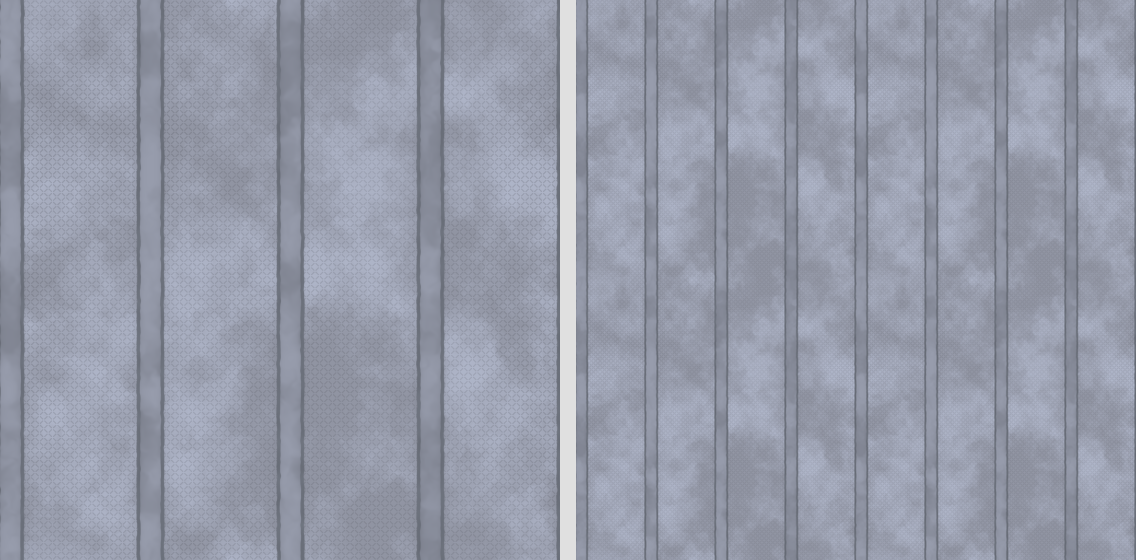
Left, the tile; right, the same tile 2 across and 2 down.
This pattern is drawn by a WebGL 2 fragment shader. Its source:

```glsl
#version 300 es
precision highp float;
// Weathered blue-grey metal sheet: four tread-plate panels divided by smooth
// vertical battens with dark, slightly ragged seams. Wrapping value noise
// clouds the metal; a checker of diagonal dashes forms the tread.

uniform vec2 u_resolution;
out vec4 fragColor;

const float PANELS = 4.0;
const float TREAD_CELLS = 128.0;
const float BATTEN_CENTER = 0.075;    // in panel widths
const float BATTEN_HALF = 0.085;
const float SEAM_HALF = 0.0125;

const vec3 PANEL_DARK = vec3(0.565, 0.580, 0.635);
const vec3 PANEL_LIGHT = vec3(0.680, 0.705, 0.780);
const vec3 BATTEN_DARK = vec3(0.510, 0.527, 0.580);
const vec3 BATTEN_LIGHT = vec3(0.592, 0.612, 0.675);
const vec3 SEAM = vec3(0.405, 0.425, 0.465);

// Integer hash of a lattice point, 0 to 1
float hash(ivec2 cell, int seed) {
    uint h = uint(cell.x) * 1597334677u ^ uint(cell.y) * 3812015801u;
    h ^= uint(seed) * 2654435769u;
    h = (h ^ (h >> 16)) * 2246822519u;
    h = (h ^ (h >> 13)) * 3266489917u;
    return float((h ^ (h >> 16)) & 65535u) / 65535.0;
}

// Value noise that wraps after period cells
float noise(vec2 p, ivec2 period, int seed) {
    ivec2 base = ivec2(floor(p));
    vec2 f = fract(p);
    f = f * f * (3.0 - 2.0 * f);
    ivec2 a = ((base % period) + period) % period;
    ivec2 b = (a + 1) % period;
    float low = mix(hash(a, seed), hash(ivec2(b.x, a.y), seed), f.x);
    float high = mix(hash(ivec2(a.x, b.y), seed), hash(b, seed), f.x);
    return mix(low, high, f.y);
}

// Layered wrapping noise, 0 to 1
float fbm(vec2 uv, ivec2 period, int octaves, float gain, int seed) {
    float sum = 0.0, total = 0.0, amp = 1.0;
    for (int i = 0; i < octaves; i++) {
        sum += amp * noise(uv * vec2(period), period, seed + i);
        total += amp;
        amp *= gain;
        period *= 2;
    }
    return sum / total;
}

// Shift uv by small noise for ragged cloud edges
vec2 warp(vec2 uv, int cells, float amount, int seed) {
    ivec2 period = ivec2(cells);
    vec2 shift = vec2(fbm(uv, period, 2, 0.6, seed), fbm(uv, period, 2, 0.6, seed + 7));
    return uv + amount * (shift - 0.5);
}

// Coverage of diagonal dashes that turn in alternate cells
float tread(vec2 uv, float cells, float pixel) {
    vec2 p = uv * cells;
    vec2 cell = floor(p);
    vec2 q = fract(p) - 0.5;
    if (mod(cell.x + cell.y, 2.0) > 0.5) q.x = -q.x;
    vec2 r = vec2(q.x + q.y, q.y - q.x) * 0.7071;
    float dist = length(vec2(max(abs(r.x) - 0.36, 0.0), r.y)) - 0.14;
    float blur = max(pixel * cells * 0.6, 0.05);
    return 1.0 - smoothstep(-blur, blur, dist);
}

void main() {
    vec2 uv = gl_FragCoord.xy / u_resolution;
    float pixel = 1.0 / min(u_resolution.x, u_resolution.y);

    // Clouded panel metal with its tread
    float clouds = fbm(warp(uv, 48, 0.026, 11), ivec2(6), 6, 0.66, 23);
    float blotches = noise(uv * 4.0, ivec2(4), 41);
    float tone = clouds + 0.14 * (blotches - 0.5);
    vec3 color = mix(PANEL_DARK, PANEL_LIGHT, smoothstep(0.23, 0.75, tone));
    float dashes = tread(uv, TREAD_CELLS, pixel);
    color *= 1.0 - dashes * mix(0.07, 0.12, blotches);

    // Distance to the batten, with a finely uneven edge
    float x = fract(uv.x * PANELS - BATTEN_CENTER + 0.5) - 0.5;
    float ragged = fbm(uv, ivec2(64, 80), 2, 0.5, 61) - 0.5;
    float edge = abs(x) - BATTEN_HALF + 0.011 * ragged;
    float blur = max(pixel * PANELS * 0.75, 0.003);

    // Smooth batten with broader, softer stains
    float stains = fbm(warp(uv, 40, 0.03, 71), ivec2(12, 10), 4, 0.6, 83);
    vec3 batten = mix(BATTEN_DARK, BATTEN_LIGHT, smoothstep(0.2, 0.75, stains));
    color = mix(color, batten, 1.0 - smoothstep(-blur, blur, edge));

    // Soft grime beside the seams, then the seams themselves
    float grime = exp(-abs(edge) / 0.018);
    color *= 1.0 - 0.10 * grime;
    float seam = 1.0 - smoothstep(SEAM_HALF - blur, SEAM_HALF + blur, abs(edge));
    float wear = noise(uv * vec2(16.0, 48.0), ivec2(16, 48), 97);
    color = mix(color, SEAM * mix(0.95, 1.08, wear), seam * mix(0.82, 1.0, wear));

    fragColor = vec4(color, 1.0);
}
```
